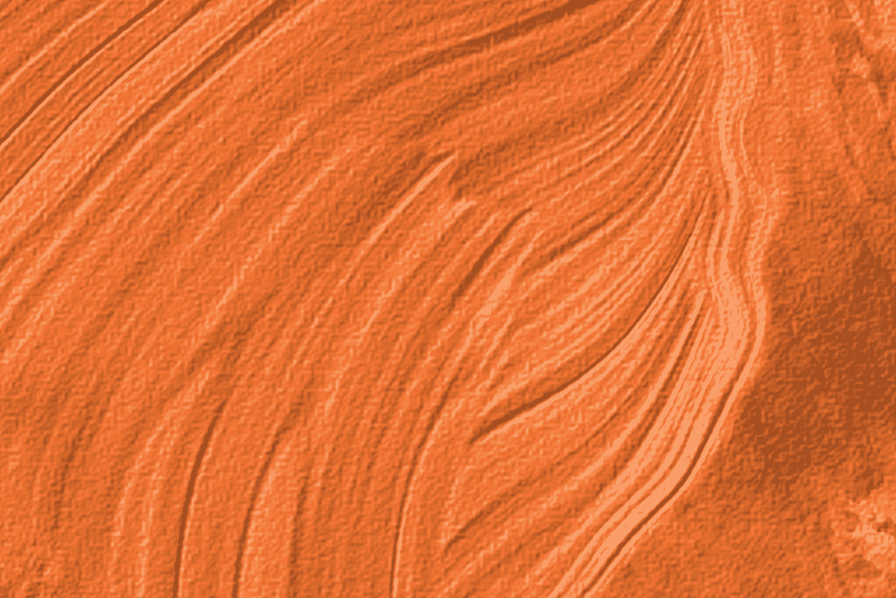
Reproduce this texture procedurally as a Shadertoy shader.

```glsl
// Thick orange paint combed by a brush: a curved sweep at the left, a fan of
// strokes at the centre, a pale bristled ridge and a dark rough patch at the right.
// Stroke fields form one height map, which is lit from the upper left.

float hash(vec2 p) {
    vec3 q = fract(p.xyx * vec3(0.1031, 0.1030, 0.0973));
    q += dot(q, q.yzx + 33.33);
    return fract((q.x + q.y) * q.z);
}

float noise(vec2 p) {
    vec2 i = floor(p), f = fract(p);
    f = f * f * (3.0 - 2.0 * f);
    return mix(mix(hash(i), hash(i + vec2(1, 0)), f.x),
               mix(hash(i + vec2(0, 1)), hash(i + vec2(1, 1)), f.x), f.y);
}

float fbm(vec2 p) {
    float sum = 0.0, amp = 0.53;
    for (int i = 0; i < 4; i++) {
        sum += amp * noise(p);
        p = mat2(1.6, 1.2, -1.2, 1.6) * p + 7.3;
        amp *= 0.5;
    }
    return sum;
}

float blob(vec2 p, vec2 centre, vec2 size) {
    vec2 q = (p - centre) / size;
    return exp(-dot(q, q));
}

// Bristle marks: x runs across the stroke, y along it
float bristles(vec2 st, float freq) {
    float h = 0.55 * noise(st * vec2(freq, 1.7) + 3.0)
            + 0.30 * noise(st * vec2(freq * 2.3, 2.6) + 17.0)
            + 0.15 * noise(st * vec2(freq * 5.0, 4.5) + 41.0);
    float n = noise(st * vec2(freq * 0.6, 1.3) + 63.0);
    return h - 0.32 * smoothstep(0.11, 0.0, abs(n - 0.5));
}

// Coordinates across each family of strokes
float sweepAcross(vec2 p) {
    return p.x - 0.08 * p.y - 0.6 * p.y * p.y + 0.03 * noise(p * 4.0);
}

float fanAcross(vec2 p) {
    float u = min(p.x - 0.85, 0.38), bend = max(u, 0.0);
    float slope = 0.35 + 0.6 * (1.0 - p.y);
    return p.y - slope * u - 18.0 * bend * bend * bend * bend + 0.03 * noise(p * 5.0);
}

float ridgeAcross(vec2 p) {
    float centre = 1.235 - pow(max(0.5 - p.y, 0.0), 1.7);
    return p.x - centre + 0.03 * (noise(p * 9.0) - 0.5);
}

// Positive inside the fan, negative inside the sweep
float fanEdge(vec2 p) {
    float side = p.x - 0.70 - 0.31 * p.y;
    float top = min(p.y - 0.65 + 0.38 * (p.x - 0.9), 0.2 * (p.x - 0.42));
    float fingers = noise(vec2(sweepAcross(p) * 26.0, 2.0)) - 0.5;
    return max(side + 0.02 * fingers, top + 0.09 * fingers);
}

float ridgeMask(float r) { return smoothstep(0.10, 0.03, abs(r)); }

float roughMask(vec2 p, float r) {
    return smoothstep(0.04, 0.09, r + 0.05 * (fbm(p * 12.0) - 0.5));
}

float cornerMask(vec2 p) {
    return smoothstep(0.2, 0.1, length(p * vec2(0.9, 1.2)) + 0.1 * (noise(p * 20.0) - 0.5));
}

float paintHeight(vec2 p) {
    float r = ridgeAcross(p);
    float h = bristles(vec2(sweepAcross(p), p.y), 19.0);
    h = mix(h, bristles(vec2(fanAcross(p), p.x) + 5.0, 20.0), smoothstep(-0.012, 0.02, fanEdge(p)));
    h = mix(h, bristles(vec2(r, p.y) + 9.0, 32.0), ridgeMask(r));
    vec2 drag = vec2(p.x + 0.55 * p.y + 0.12 * fbm(p * 7.0), p.y);
    float rough = mix(fbm(p * 22.0), bristles(drag * vec2(1.0, 2.0), 17.0), 0.55);
    h = mix(h, rough, roughMask(p, r));
    h = mix(h, fbm(p * 30.0), 0.8 * cornerMask(p));
    return h + 0.15 * noise(p * 170.0) + 0.06 * noise(p * 80.0);
}

// Broad light and dark areas, with crisp pale flakes of dry paint
float paintTone(vec2 p) {
    float r = ridgeAcross(p), edge = fanEdge(p), rough = roughMask(p, r);
    float tone = 0.53 + 0.16 * (fbm(p * 3.0) - 0.5);
    tone += 0.17 * blob(vec2(edge, p.y), vec2(-0.02, 0.35), vec2(0.035, 0.3));
    tone += 0.12 * blob(p, vec2(1.0, 0.35), vec2(0.2, 0.3));
    tone -= 0.12 * blob(p, vec2(0.75, 0.95), vec2(0.35, 0.2));
    tone += 0.20 * ridgeMask(r) * (1.0 - rough);
    tone -= rough * (0.10 + 0.38 * blob(p, vec2(1.43, 0.42), vec2(0.17, 0.2))
                          + 0.20 * blob(p, vec2(1.27, 0.24), vec2(0.12, 0.12)));
    float streak = noise(vec2(r * 70.0, p.y * 8.0)) * 0.6 + fbm(p * 25.0) * 0.4;
    float dry = smoothstep(0.52, 0.56, streak) * ridgeMask(r * 1.3);
    float crust = fbm(p * 18.0 + 4.0);
    float patches = blob(p, vec2(1.47, 0.12), vec2(0.09, 0.12));
    float dragged = noise(vec2((p.x + 0.45 * p.y) * 38.0, p.y * 5.0)) * 0.6 + crust * 0.4;
    float topRight = blob(p, vec2(1.43, 0.92), vec2(0.12, 0.2));
    tone += 0.25 * dry + 0.50 * patches * smoothstep(0.48, 0.52, crust);
    return tone + 0.38 * topRight * smoothstep(0.49, 0.54, dragged);
}

vec3 blend(vec3 low, vec3 high, float from, float to, float t) {
    return mix(low, high, clamp((t - from) / (to - from), 0.0, 1.0));
}

vec3 paintColour(float t) {
    vec3 c = blend(vec3(0.66, 0.31, 0.13), vec3(0.76, 0.36, 0.15), 0.06, 0.20, t);
    c = blend(c, vec3(0.85, 0.41, 0.17), 0.20, 0.40, t);
    c = blend(c, vec3(0.95, 0.45, 0.20), 0.40, 0.62, t);
    c = blend(c, vec3(0.96, 0.53, 0.29), 0.62, 0.84, t);
    return blend(c, vec3(0.98, 0.62, 0.41), 0.84, 0.97, t);
}

void mainImage(out vec4 fragColor, in vec2 fragCoord) {
    vec2 p = fragCoord / iResolution.y;
    vec2 towardLight = vec2(-0.0040, 0.0036);
    float h = paintHeight(p);
    float slope = h - paintHeight(p + towardLight);
    float tone = paintTone(p) + 2.3 * slope + 0.45 * (h - 0.52);
    fragColor = vec4(paintColour(tone), 1.0);
}
```
